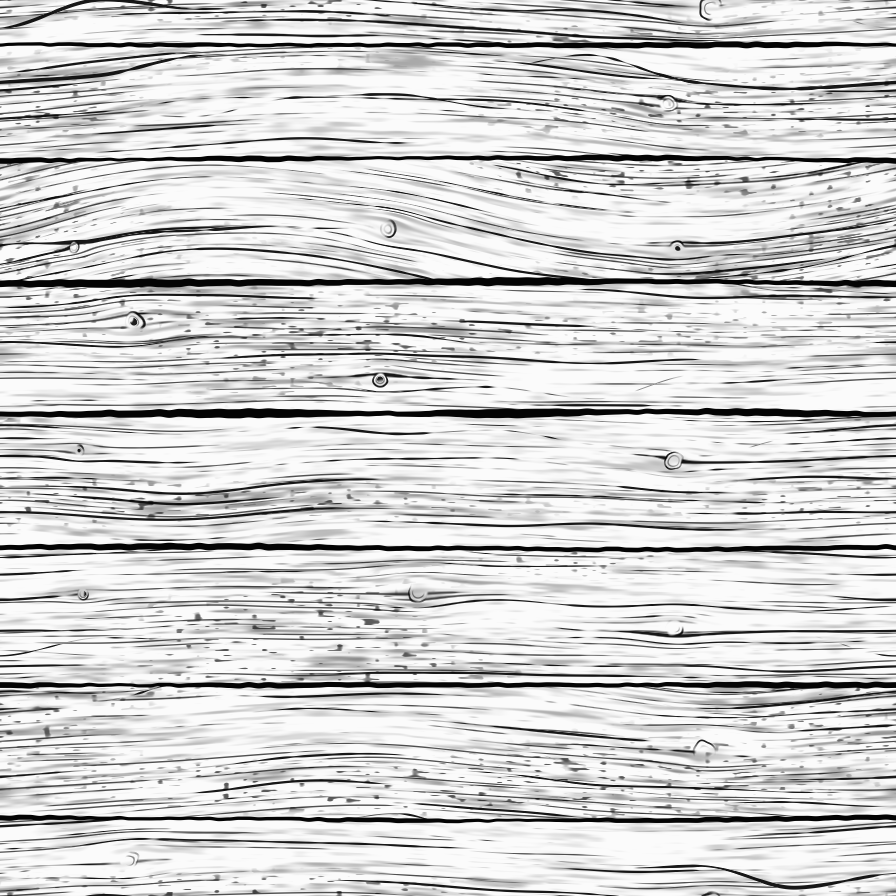
Give the GLSL for this texture, as a Shadertoy shader.

```glsl
// Whitewashed horizontal planks with dark seams, cracked grain and small knots.

const int BOARDS = 7;
const float TAU = 6.2832;

// Seam heights, seam half widths and grain sweep of each board, bottom to top
const float SEAM_Y[BOARDS] = float[](0.086, 0.236, 0.388, 0.540, 0.685, 0.823, 0.952);
const float SEAM_HALF[BOARDS] = float[](0.0026, 0.0025, 0.0026, 0.0038, 0.0034, 0.0024, 0.0024);
const float SWEEP[BOARDS] = float[](0.008, 0.011, 0.007, 0.004, 0.006, 0.032, 0.013);

const vec3 PAINT = vec3(0.985);
const vec3 FIBRE = vec3(0.42);
const vec3 INK = vec3(0.015);

const float SWEEP_CENTRE = 0.58;
const float GRAIN_WARP = 0.014;
const float FIBRE_STRENGTH = 0.62;
const int KNOTS_PER_BOARD = 3;
const float KNOT_CHANCE = 0.72;
const float KNOT_PUSH = 0.55;

float hash(vec2 p) {
    vec3 q = fract(p.xyx * 0.1031);
    q += dot(q, q.yzx + 33.33);
    return fract((q.x + q.y) * q.z);
}

// Value noise that wraps in x after a whole number of cells
float noise(vec2 p, float period) {
    vec2 i = floor(p), f = p - i;
    f = f * f * (3.0 - 2.0 * f);
    float x0 = mod(i.x, period), x1 = mod(i.x + 1.0, period);
    return mix(mix(hash(vec2(x0, i.y)), hash(vec2(x1, i.y)), f.x),
               mix(hash(vec2(x0, i.y + 1.0)), hash(vec2(x1, i.y + 1.0)), f.x), f.y);
}

// Noise stretched along the board; cells gives the count across and up
float grain(vec2 p, vec2 cells, float seed) {
    return noise(p * cells + vec2(0.0, seed * 37.0), cells.x);
}

// Coverage of a line of the given half width, fading when thinner than a pixel
float stroke(float dist, float halfWidth, float px) {
    float w = max(halfWidth, 0.5 * px);
    return clamp((w - dist) / px + 0.5, 0.0, 1.0) * clamp(2.0 * halfWidth / px, 0.0, 1.0);
}

// Rows of tapered, broken cracks; a higher threshold leaves fewer of them
float cracks(vec2 p, float rows, float period, float halfWidth, float threshold, float seed, float px) {
    float ink = 0.0;
    float row = floor(p.y * rows);
    for (int o = -1; o <= 1; o++) {
        float id = row + float(o);
        float h = hash(vec2(id, seed));
        float wander = 0.5 * (noise(vec2(p.x * 9.0, id + seed), 9.0) - 0.5);
        float centre = (id + 0.5 + 0.7 * (h - 0.5) + wander) / rows;
        float run = noise(vec2((p.x + h) * period, id + seed * 3.0), period);
        float ragged = noise(vec2(p.x * 70.0, id + seed * 5.0), 70.0);
        float reach = smoothstep(threshold, threshold + 0.4, run + 0.22 * (ragged - 0.5));
        ink = max(ink, stroke(abs(p.y - centre), halfWidth * reach, px));
    }
    return ink;
}

void mainImage(out vec4 fragColor, in vec2 fragCoord) {
    vec2 uv = fragCoord / iResolution.xy;
    float px = 1.0 / iResolution.y;

    // Seams with uneven edges, and the board this point lies on
    int board = 0;
    float seam = 0.0;
    for (int i = 0; i < BOARDS; i++) {
        float fi = float(i);
        float bend = 0.005 * (grain(uv * vec2(1, 0), vec2(4, 1), fi + 1.0) - 0.5);
        float chip = 0.0016 * (grain(uv * vec2(1, 0), vec2(90, 1), fi + 11.0) - 0.5);
        float swell = 0.6 + 0.8 * grain(uv * vec2(1, 0), vec2(7, 1), fi + 21.0);
        float offset = uv.y - SEAM_Y[i] - bend;
        if (offset > 0.0) board = i + 1;
        seam = max(seam, stroke(abs(offset + chip), SEAM_HALF[i] * swell, px));
    }
    vec2 p = uv;
    if (board == BOARDS) { board = 0; p.y -= 1.0; }
    float seed = float(board) + 1.0;
    float low = board == 0 ? SEAM_Y[BOARDS - 1] - 1.0 : SEAM_Y[board - 1];
    float high = SEAM_Y[board];

    // Grain direction: a sweep for each board plus slow waviness
    float phase = SWEEP_CENTRE + 0.25 * (hash(vec2(seed, 4.0)) - 0.5);
    vec2 g = p;
    g.y += SWEEP[board] * sin(TAU * (p.x - phase));
    g.y += GRAIN_WARP * (grain(p, vec2(5, 12), seed) - 0.5);

    // Knots push the grain aside and leave a broken ring around a dark core
    float knotInk = 0.0, clear = 1.0;
    for (int k = 0; k < KNOTS_PER_BOARD; k++) {
        vec2 key = vec2(seed * 5.0, float(k) * 3.0 + 1.0);
        if (hash(key) > KNOT_CHANCE) continue;
        float h = hash(key + 17.0);
        vec2 d = p - vec2(0.13 + 0.31 * float(k) + 0.1 * (h - 0.5), mix(low, high, 0.22 + 0.56 * hash(key + 31.0)));
        d.x -= round(d.x);
        float radius = mix(0.005, 0.013, h);
        vec2 e = d / (radius * vec2(4.5, 2.2));
        g.y -= KNOT_PUSH * d.y * exp(-dot(e, e));
        float rough = grain(p, vec2(110, 110), 3.0);
        float r = length(d) + 0.004 * (rough - 0.5);
        float arc = smoothstep(0.35, 0.75, grain(p, vec2(75, 75), 8.0));
        float ring = max(stroke(abs(r - radius), 0.0010, px), 0.5 * stroke(abs(r - 0.55 * radius), 0.0008, px));
        float core = stroke(r, radius * 0.42 * step(0.45, hash(key + 53.0)), px) * smoothstep(0.2, 0.5, rough);
        knotInk = max(knotInk, max(ring * arc, core));
        clear *= smoothstep(0.7 * radius, 1.1 * radius, r);
    }

    // Worn patches carry more fibre, specks and cracks
    float wear = grain(p, vec2(3, 16), seed + 2.0);
    float fibre = 0.6 * grain(g, vec2(11, 230), seed) + 0.4 * grain(g, vec2(45, 380), seed + 5.0);
    float shade = FIBRE_STRENGTH * smoothstep(0.45, 0.95, fibre) * (0.35 + wear);
    float speck = smoothstep(0.76, 0.95, grain(g, vec2(95, 340), seed + 9.0)) * smoothstep(0.5, 0.85, wear);
    float bare = 0.28 * (0.5 - wear);
    float lines = 0.75 * cracks(g, 150.0, 8.0, 0.0008, 0.52 + bare, seed + 20.0, px);
    lines = max(lines, cracks(g, 72.0, 5.0, 0.0013, 0.52 + bare, seed + 40.0, px));
    lines = max(lines, cracks(g, 17.0, 3.0, 0.0021, 0.60 + bare, seed + 60.0, px));

    vec3 color = mix(PAINT, FIBRE, shade);
    color = mix(color, INK, 0.65 * speck);
    color = mix(color, INK, 0.92 * lines * clear);
    color = mix(color, INK, 0.9 * knotInk);
    fragColor = vec4(mix(color, INK, seam), 1.0);
}
```
